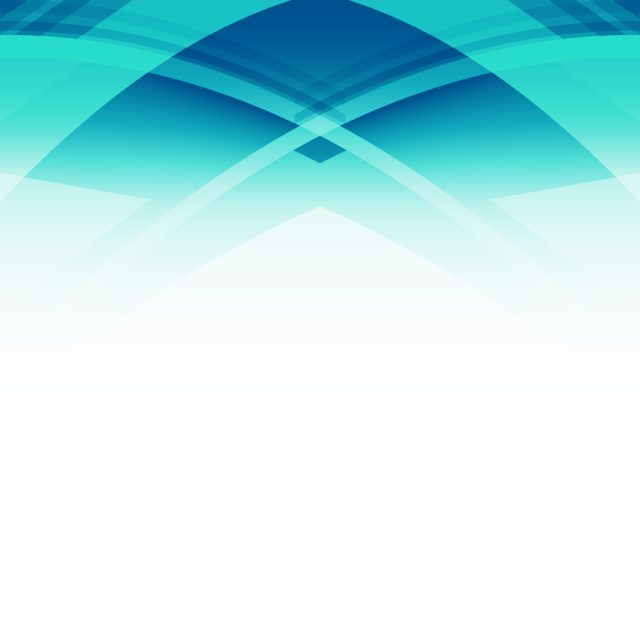
Write a WebGL 2 fragment shader that draws this background.

```glsl
#version 300 es
precision highp float;
// Mirrored translucent arcs in blue and turquoise, fading down to white.
// Each region shifts a single tone value, and a colour ramp paints the tone;
// every arc is a parabola, drawn once per side of the vertical axis.

#define FADE_DEPTH 0.259   // depth at which the tone is mostly pale
#define FADE_POWER 2.14    // steepness of the fade
#define OUTER_LIFT 0.42    // lightening outside the great arcs
#define BAND_LIFT 0.24     // lightening on the crossing bands
#define SHADOW 0.36        // darkness under the bands
#define STREAK 0.10        // darkness of the thin streaks
#define CORNER 0.15        // darkness of the corner stripes
#define DOME_LIFT 0.65     // lightening of the pale dome
#define TINT 0.45          // turquoise in the outer areas

uniform vec2 u_resolution;
out vec4 fragColor;

const vec3 TURQUOISE = vec3(0.10, 0.86, 0.78);
const vec3 RAMP[6] = vec3[6](
    vec3(0.00, 0.32, 0.56), vec3(0.02, 0.50, 0.64), vec3(0.07, 0.68, 0.75),
    vec3(0.31, 0.87, 0.84), vec3(0.75, 0.95, 0.93), vec3(0.98, 0.99, 0.99));

float parabola(float x, float c, float b, float a) {
    return c + x * (b + a * x);
}

// Antialiased step: 1 where v is positive
float gate(float v) {
    float w = 0.9 / u_resolution.y;
    return smoothstep(-w, w, v);
}

float between(float v, float lo, float hi) {
    return gate(v - lo) * gate(hi - v);
}

vec3 ramp(float tone) {
    float t = clamp(tone, 0.0, 1.0) * 5.0;
    vec3 col = RAMP[0];
    for (int i = 1; i < 6; i++)
        col = mix(col, RAMP[i], clamp(t - float(i - 1), 0.0, 1.0));
    return col;
}

float bandTop(float x) { return parabola(x, 0.055, -0.0125, 0.525); }
float bandBottom(float x) { return parabola(x, 0.091, -0.03, 0.545); }

void main() {
    vec2 uv = gl_FragCoord.xy / u_resolution;
    float depth = 1.0 - uv.y;
    float tone = 1.0 - exp(-pow(depth / FADE_DEPTH, FADE_POWER));
    float tint = 0.0, diamond = 1.0, dome = 1.0;

    for (int side = 0; side < 2; side++) {
        float x = side == 0 ? uv.x : 1.0 - uv.x;
        float top = bandTop(x), bottom = bandBottom(x);
        float above = gate(top - depth);
        float half_ = step(x, 0.5);

        // Great arc: lighter and greener outside
        float arc = parabola(x, 0.316, -1.067, 0.82);
        float outer = gate(arc - depth) * half_;
        tone = mix(tone, 1.0, outer * OUTER_LIFT);

        // Shadow under the band, deepest near the axis
        float under = gate(depth - bottom) * gate(bandTop(1.0 - x) - depth);
        float falloff = exp(-max(depth - bottom, 0.0) / 0.05);
        tone -= SHADOW * under * (1.0 - outer) * falloff
              * smoothstep(0.05, 0.45, x) * half_;

        // Crossing band
        float band = between(depth, top, bottom);
        tone = mix(tone, 1.0, band * BAND_LIFT);
        tint = max(tint, outer * (TINT + 0.3 * band));

        // Thin streaks running above the band
        float reach = gate(0.54 - x);
        tone -= STREAK * reach * between(depth, top - 0.022, top - 0.007);
        tone -= 0.4 * STREAK * reach * between(depth, top - 0.055, top - 0.036);

        // Slanted stripes in the upper corner
        float slant = depth + 0.7 * x;
        for (int i = 0; i < 3; i++) {
            float edge = 0.145 - 0.045 * float(i);
            tone -= CORNER * above * gate(edge - slant) / (1.0 + 0.5 * float(i));
        }
        tone += 0.12 * above * between(slant, 0.03, 0.07);
        tone += 0.03 * outer * gate(depth - bottom) * gate(0.19 - slant);

        // Pale patch low on the side
        float patchTop = 0.27 + 0.18 * x;
        float patchArea = gate(depth - patchTop) * gate(0.488 - depth - 0.75 * x);
        tone = mix(tone, 1.0, 0.3 * patchArea * half_);

        // Areas shared by both mirrored arcs
        diamond *= between(depth, bottom, bottom + 0.043);
        dome *= gate(depth - parabola(x, 0.215, 0.0, 0.43));
    }

    tone -= 0.3 * diamond;
    tone = mix(tone, 1.0, DOME_LIFT * dome);

    // Paint the tone, tint the outer areas, then clear to white
    vec3 col = ramp(tone);
    float middle = smoothstep(0.2, 0.5, tone) * (1.0 - smoothstep(0.6, 0.85, tone));
    col = mix(col, TURQUOISE, tint * middle);
    col = mix(col, vec3(0.997), smoothstep(0.42, 0.68, depth));
    fragColor = vec4(col, 1.0);
}
```
